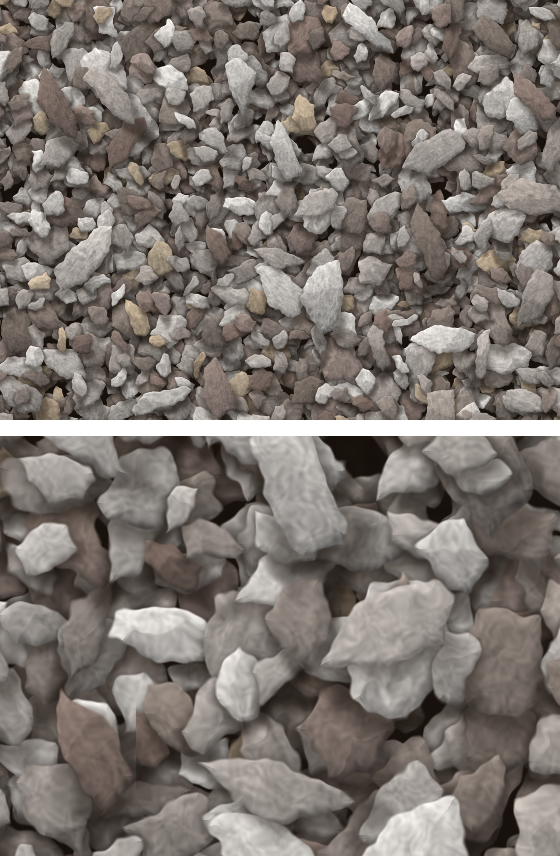
Top, the full canvas; bottom, a detail of the centre.
This texture is drawn by a WebGL 2 fragment shader. Its source:

```glsl
#version 300 es
precision highp float;
// Dry bed of grey-brown wood and stone chips, heaped in overlapping layers.

#define LAYERS 7
#define SIDES 6
#define GROUND vec3(0.090, 0.064, 0.045)
#define DARK_CHIP vec3(0.455, 0.410, 0.380)
#define PALE_CHIP vec3(0.775, 0.765, 0.750)
#define TAN_CHIP vec3(0.660, 0.585, 0.480)
#define RUSSET_CHIP vec3(0.450, 0.380, 0.350)
#define LIGHT vec2(-0.35, 0.94)
#define SHADOW 0.46
#define BEVEL 0.20
#define GRAIN 0.17
#define EDGE 0.0013

uniform vec2 u_resolution;
out vec4 fragColor;

vec4 hash4(vec3 p) {
    vec4 q = fract(p.xyzx * vec4(0.1031, 0.1030, 0.0973, 0.1099));
    q += dot(q, q.wzxy + 33.33);
    return fract((q.xxyz + q.yzzw) * q.zywx);
}

float cornerSlope(vec2 cell, vec2 f, vec2 corner) {
    vec2 g = hash4(vec3(cell + corner, 7.0)).xy * 2.0 - 1.0;
    return dot(g, f - corner);
}

// Gradient noise, roughly -0.7 to 0.7
float noise(vec2 p) {
    vec2 i = floor(p), f = p - i;
    vec2 w = f * f * f * (f * (f * 6.0 - 15.0) + 10.0);
    float low = mix(cornerSlope(i, f, vec2(0, 0)), cornerSlope(i, f, vec2(1, 0)), w.x);
    float high = mix(cornerSlope(i, f, vec2(0, 1)), cornerSlope(i, f, vec2(1, 1)), w.x);
    return mix(low, high, w.y);
}

float smoothMax(float a, float b, float k) {
    float h = max(k - abs(a - b), 0.0) / k;
    return max(a, b) + h * h * k * 0.25;
}

// Signed distance to a stretched irregular polygon; also gives the nearest side's normal
float chipDistance(vec2 q, vec2 size, vec3 id, out vec2 normal) {
    float d = (length(q / size) - 1.15) * size.y;
    float nearest = -1e3;
    normal = vec2(0.0);
    for (int k = 0; k < SIDES; k++) {
        vec4 r = hash4(id + vec3(0.0, 0.0, 31.0 + 5.0 * float(k)));
        float angle = (float(k) + 0.75 * r.x) * 6.2832 / float(SIDES);
        vec2 slope = vec2(cos(angle), sin(angle)) / size;
        float side = (dot(q, slope) - mix(0.66, 1.08, r.y)) / length(slope);
        if (side > nearest) {
            nearest = side;
            normal = normalize(slope);
        }
        d = smoothMax(d, side, 0.12 * size.y);
    }
    return d;
}

vec3 chipColour(vec4 r, float depth) {
    vec3 c = mix(DARK_CHIP, PALE_CHIP, r.x);
    c = mix(c, RUSSET_CHIP, 0.7 * step(0.86, r.y));
    c = mix(c, TAN_CHIP, 0.75 * step(r.y, 0.06));
    return c * mix(0.92, 1.0, depth);
}

// Lays one chip, with its soft shadow, over the colour so far
void layChip(inout vec3 colour, vec2 offset, float cell, float depth, vec3 id) {
    vec4 r = hash4(id), s = hash4(id + vec3(0.0, 0.0, 17.0));
    float slim = depth > 0.95 ? 0.65 : 1.0;
    vec2 size = cell * mix(0.50, 0.72, r.x) * vec2(1.0, slim * mix(0.42, 0.88, s.x));
    float c = cos(r.y * 6.2832), n = sin(r.y * 6.2832);
    mat2 turn = mat2(c, -n, n, c);
    vec2 q = turn * offset, light = turn * LIGHT, normal;
    float d = chipDistance(q, size, id, normal);

    float reach = d + 0.2 * dot(offset, LIGHT);
    float shade = 1.0 - smoothstep(-0.06 * cell, min(0.2 * cell, 0.015), reach);
    colour = mix(colour, GROUND, SHADOW * shade);

    float cover = 1.0 - smoothstep(-EDGE, EDGE, d);
    if (cover <= 0.0) return;

    // Fibres run along the chip; a crease splits it into two facets
    float fibre = noise(q * vec2(50.0, 170.0) + 60.0 * s.yz);
    float mottle = noise(q * 65.0 + 40.0 * s.zw);
    float speck = noise(q * 190.0 + 80.0 * s.xy);
    vec2 creaseDir = normalize(s.zw - 0.5 + 0.01);
    float crease = dot(q, creaseDir) / size.y + 0.8 * mottle + r.z - 0.5;
    float facet = smoothstep(-0.08, 0.08, crease) * dot(creaseDir, light);
    float bevel = smoothstep(-0.32 * size.y, 0.0, d);
    float tone = 1.0 + 0.15 * facet + GRAIN * (fibre + mottle + speck)
        + BEVEL * bevel * (dot(normal, light) - 0.35)
        + 0.07 * dot(q, light) / size.y;
    colour = mix(colour, chipColour(vec4(s.y, r.w, r.z, s.w), depth) * tone, cover);
}

void main() {
    vec2 p = gl_FragCoord.xy / u_resolution.y;
    float across = gl_FragCoord.x / u_resolution.x;
    vec3 colour = GROUND * (1.0 + 0.5 * noise(p * 60.0));

    // Ragged outlines
    vec2 warped = p + 0.010 * vec2(noise(p * 26.0), noise(p * 26.0 + 50.0))
        + 0.005 * vec2(noise(p * 75.0 + 20.0), noise(p * 75.0 + 90.0));

    float cells[LAYERS] = float[LAYERS](0.060, 0.055, 0.046, 0.068, 0.086, 0.048, 0.125);
    float shares[LAYERS] = float[LAYERS](1.0, 1.0, 0.75, 0.75, 0.45, 0.36, 0.20);
    for (int layer = 0; layer < LAYERS; layer++) {
        float cell = cells[layer], level = float(layer);
        // Coarse chips gather to the right, fine ones to the left
        float share = shares[layer] * (cell > 0.065 ? mix(0.7, 1.25, across) : 1.0);
        vec2 grid = warped / cell + 13.7 * level, home = floor(grid);
        for (int y = -1; y <= 1; y++)
        for (int x = -1; x <= 1; x++) {
            vec2 spot = home + vec2(x, y);
            vec4 place = hash4(vec3(spot, 91.0 + level));
            if (place.z > share) continue;
            vec2 offset = (grid - spot - mix(vec2(0.2), vec2(0.8), place.xy)) * cell;
            layChip(colour, offset, cell, level / float(LAYERS - 1), vec3(spot, 3.0 * level));
        }
    }
    fragColor = vec4(clamp(colour, 0.0, 1.0), 1.0);
}
```
